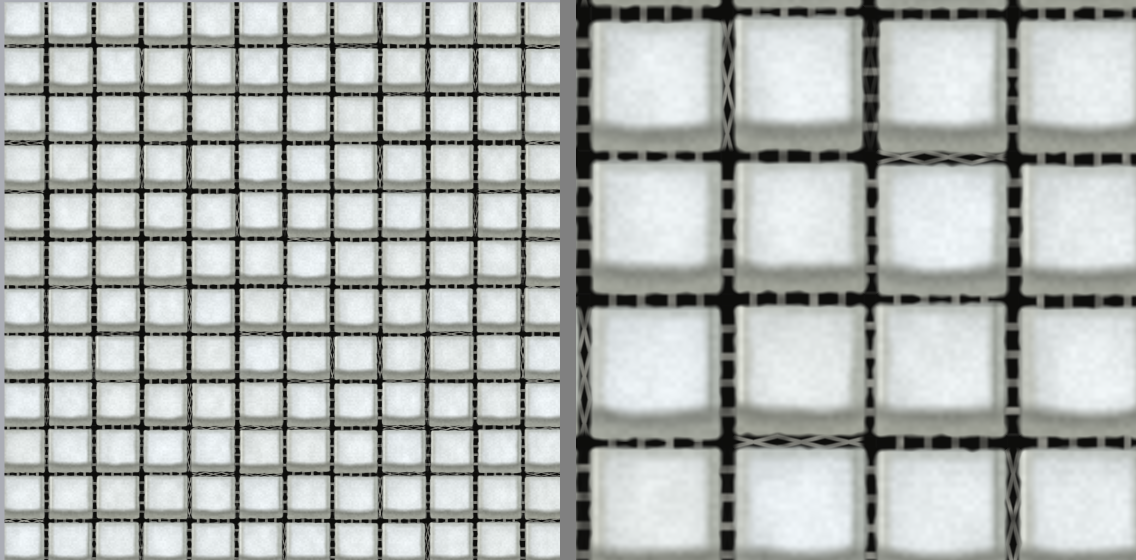
Left: the whole. Right: its middle third, enlarged.
Write a three.js fragment shader that draws this texture.

```glsl
// Sheet of pale glass mosaic tiles, about twelve by twelve, on black mesh-backed gaps.
// Each cell is a rounded box with four soft bevels, a cloudy face and hashed wear;
// the gaps carry knotted threads, and a grey margin runs along the left and top.
varying vec2 vUv;

float hash(vec2 p) {
  return fract(sin(dot(p, vec2(127.1, 311.7))) * 43758.5453);
}

float noise(vec2 p) {
  vec2 i = floor(p), f = fract(p);
  f = f * f * (3.0 - 2.0 * f);
  return mix(mix(hash(i), hash(i + vec2(1.0, 0.0)), f.x),
             mix(hash(i + vec2(0.0, 1.0)), hash(i + 1.0), f.x), f.y);
}

float roundBox(vec2 p, vec2 halfSize, float radius) {
  vec2 q = abs(p) - halfSize + radius;
  return length(max(q, 0.0)) + min(max(q.x, q.y), 0.0) - radius;
}

// Thread coverage in a gap: crossing zigzags on some lengths, short ties on others
float mesh(float across, float along, float seed) {
  float wave = abs(2.0 * fract(along * 3.0 + seed) - 1.0);
  float zigzag = 1.0 - smoothstep(0.006, 0.024, abs(abs(across) - 0.04 * wave));
  float sway = 0.25 * noise(vec2(along * 3.0, seed * 50.0));
  float tie = abs(fract(along * 5.0 + 0.4 + sway) - 0.5);
  float ties = 1.0 - smoothstep(0.07, 0.22, tie);
  float knot = abs(fract(along - 0.5) - 0.5);
  return mix(ties, zigzag, smoothstep(0.6, 0.85, seed)) * smoothstep(0.03, 0.09, knot);
}

vec3 gapColor(vec2 grid) {
  vec2 offset = fract(grid - 0.5) - 0.5;
  vec2 line = floor(grid + 0.5);
  float thread;
  if (abs(offset.x) < abs(offset.y)) {
    thread = mesh(offset.x, grid.y, hash(vec2(line.x, floor(grid.y)) + 3.7));
  } else {
    thread = mesh(offset.y, grid.x, hash(vec2(floor(grid.x), line.y) + 19.3));
  }
  float wear = 0.4 + 0.6 * noise(grid * 13.0);
  return mix(vec3(0.05, 0.05, 0.045), vec3(0.6, 0.6, 0.57), thread * wear);
}

vec3 tileColor(vec2 p, vec2 id) {
  float left = p.x + 0.46, right = 0.46 - p.x;
  float top = 0.46 - p.y;
  float bottom = p.y + 0.46 - 0.2 * p.x * p.x;
  float ripple = 0.03 * (noise(p * 5.0 + id * 7.3) - 0.5);

  // Cloudy face, slightly greyer toward its upper left
  float cloud = noise(p * vec2(6.0, 4.0) + id * 13.1);
  vec3 color = mix(vec3(0.885, 0.905, 0.912), vec3(0.935, 0.955, 0.967), cloud);
  color -= 0.07 * smoothstep(0.15, 0.5, length(p - vec2(0.05, 0.0)));

  // Bevels, each with its own shade and a gradual inner edge
  float topBevel = 1.0 - smoothstep(0.02, 0.12, top + ripple);
  color = mix(color, vec3(0.73, 0.75, 0.73), 0.85 * topBevel);
  float leftBevel = 1.0 - smoothstep(0.06, 0.15, left + ripple);
  color = mix(color, vec3(0.74, 0.75, 0.72), 0.9 * leftBevel);
  float rightBevel = 1.0 - smoothstep(0.06, 0.15, right + ripple);
  color = mix(color, vec3(0.68, 0.70, 0.67), 0.9 * rightBevel);
  float bottomBevel = 1.0 - smoothstep(0.12, 0.24, bottom + ripple);
  vec3 shade = mix(vec3(0.61, 0.62, 0.58), vec3(0.51, 0.52, 0.49),
                   smoothstep(0.02, 0.13, bottom));
  float corner = smoothstep(0.0, 0.13, min(left, right));
  color = mix(color, shade, (0.78 + 0.17 * corner) * bottomBevel);

  // Fold beside the face and pale glint along the left edge
  float fold = exp(-pow((right - 0.075) / 0.022, 2.0));
  color -= 0.09 * fold * hash(id + 9.1) * smoothstep(0.1, 0.25, bottom);
  float glint = exp(-pow((left - 0.045) / 0.02, 2.0));
  color += 0.12 * glint * hash(id + 5.2) * (1.0 - bottomBevel);

  // Dull rim and slight tint from tile to tile
  color *= 1.0 - 0.2 * (1.0 - smoothstep(0.0, 0.03, min(min(left, right), top)));
  vec3 tint = mix(vec3(0.99, 0.988, 0.975), vec3(1.008, 1.012, 1.014), hash(id + 8.4));
  return color * tint + 0.045 * (noise(p * 24.0 + id * 5.0) - 0.5);
}

void main() {
  // Cell coordinates, with gaps at whole numbers and rows counted downward
  vec2 pos = vec2(vUv.x, 1.0 - vUv.y);
  vec2 grid = (pos - vec2(0.083, 0.082)) / vec2(0.0851, 0.0848);
  grid.y -= 0.07 * sin(grid.y * 0.314);
  vec2 id = floor(grid);

  // Small shifts and size changes of the tiles
  vec2 p = (fract(grid) - 0.5) * vec2(1.0, -1.0);
  p += 0.026 * (vec2(hash(id), hash(id + 41.0)) - 0.5);
  vec2 halfSize = vec2(0.459, 0.464) + 0.018 * (vec2(hash(id + 2.0), hash(id + 6.0)) - 0.5);
  float edge = roundBox(p, halfSize, 0.05) + 0.024 * (noise(grid * 14.0) - 0.5);

  vec3 color = mix(tileColor(p, id), gapColor(grid), smoothstep(-0.02, 0.02, edge));

  // Grey margin on the left and top
  float margin = min(pos.x - 0.008, pos.y - 0.004);
  color = mix(vec3(0.67, 0.68, 0.71), color, smoothstep(-0.0015, 0.0015, margin));
  gl_FragColor = vec4(clamp(color, 0.0, 1.0), 1.0);
}
```
